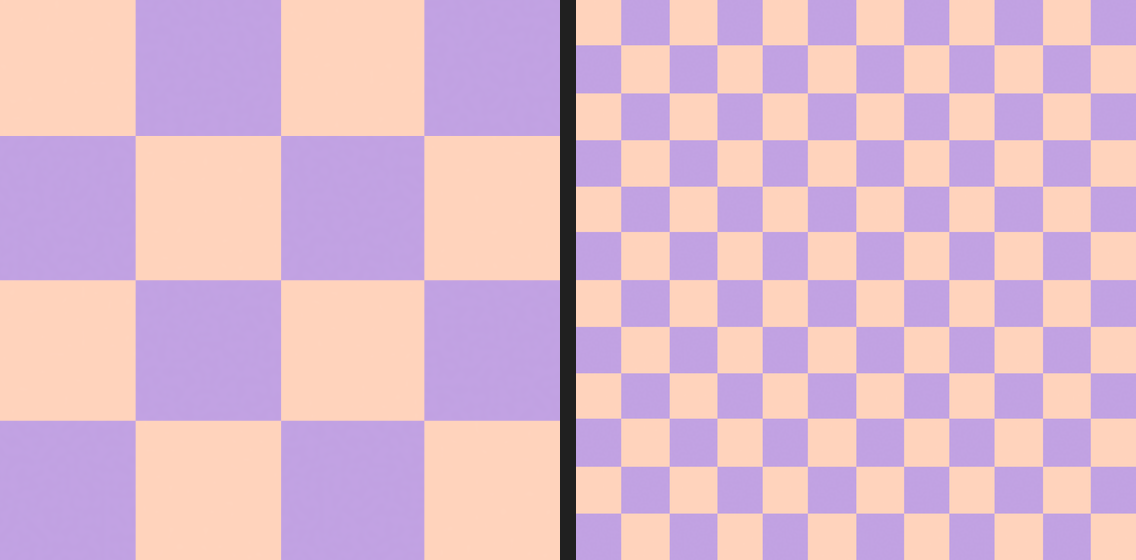
Left, the tile; right, the same tile 3 across and 3 down.
This pattern is drawn by a WebGL 2 fragment shader. Its source:

```glsl
#version 300 es
precision highp float;

uniform vec2 u_resolution;
out vec4 fragColor;

const vec3 LILAC = vec3(0.758, 0.634, 0.888);
const vec3 PEACH = vec3(1.0, 0.828, 0.738);

// Slightly uneven inner boundaries of the four columns and four rows
const vec3 COLUMN_EDGES = vec3(0.2422, 0.502, 0.7578);
const vec3 ROW_EDGES = vec3(0.2487, 0.4995, 0.7572);

const float EDGE_SOFTNESS = 0.0008;
const float GRAIN_CELLS = 64.0;
const float GRAIN_STRENGTH = 0.006;

// Unit gradient for a lattice point, wrapped to the given period
vec2 latticeGradient(vec2 cell, float period) {
    cell = mod(cell, period);
    vec3 p = fract(cell.xyx * vec3(0.1031, 0.1030, 0.0973));
    p += dot(p, p.yzx + 33.33);
    float angle = 6.28319 * fract((p.x + p.y) * p.z);
    return vec2(cos(angle), sin(angle));
}

// Tileable gradient noise
float gradientNoise(vec2 p, float period) {
    vec2 cell = floor(p);
    vec2 f = p - cell;
    vec2 blend = f * f * f * (f * (f * 6.0 - 15.0) + 10.0);
    vec2 right = vec2(1.0, 0.0);
    vec2 up = vec2(0.0, 1.0);
    float a = dot(latticeGradient(cell, period), f);
    float b = dot(latticeGradient(cell + right, period), f - right);
    float c = dot(latticeGradient(cell + up, period), f - up);
    float d = dot(latticeGradient(cell + 1.0, period), f - 1.0);
    return mix(mix(a, b, blend.x), mix(c, d, blend.x), blend.y);
}

// Alternates between -1 and 1, with a smooth flip at each edge
float bandSign(float x, vec3 edges, float halfWidth) {
    vec3 flips = clamp((x - edges) / halfWidth, -1.0, 1.0);
    return flips.x * flips.y * flips.z;
}

// 1 on lilac squares, 0 on peach squares
float checker(vec2 uv, vec3 columns, vec3 rows, float halfWidth) {
    float parity = bandSign(uv.x, columns, halfWidth) * bandSign(uv.y, rows, halfWidth);
    return 0.5 + 0.5 * parity;
}

void main() {
    vec2 uv = gl_FragCoord.xy / u_resolution;
    float pixel = 1.0 / min(u_resolution.x, u_resolution.y);
    float halfWidth = max(0.5 * pixel, EDGE_SOFTNESS);

    float lilacCover = checker(uv, COLUMN_EDGES, ROW_EDGES, halfWidth);
    vec3 color = mix(PEACH, LILAC, lilacCover);

    // Very faint mottling, stronger on lilac
    float grain = gradientNoise(uv * GRAIN_CELLS, GRAIN_CELLS);
    color += GRAIN_STRENGTH * grain * mix(0.5, 1.0, lilacCover);

    fragColor = vec4(color, 1.0);
}
```
